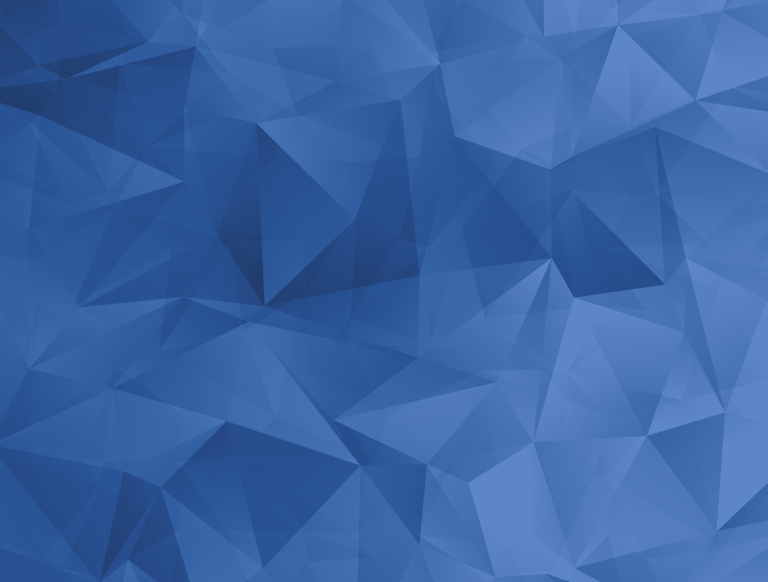
This background is drawn by a Shadertoy shader. Its source:

```glsl
const float COARSE_CELLS = 6.4;    // facet cells per canvas height
const float FINE_CELLS = 8.7;
const float COARSE_ANGLE = 0.48;
const float FINE_ANGLE = -0.31;
const float FINE_OPACITY = 0.2;
const float JITTER = 0.96;
const float FACET_CONTRAST = 2.3;  // tone steps between facets
const float FACET_SLOPE = 1.5;     // tone change inside a facet
const float BASE_TONE = 2.5;

// Blues from deep to pale, one tone step apart
const vec3 BLUES[6] = vec3[6](
    vec3(0.13, 0.25, 0.45), vec3(0.15, 0.29, 0.53), vec3(0.16, 0.33, 0.59),
    vec3(0.21, 0.39, 0.65), vec3(0.27, 0.44, 0.70), vec3(0.35, 0.51, 0.77));

vec2 hash2(vec2 p) {
    vec3 q = fract(p.xyx * vec3(0.1031, 0.1030, 0.0973));
    q += dot(q, q.yzx + 33.33);
    return fract((q.xx + q.yz) * q.zy);
}

float cross2(vec2 a, vec2 b) { return a.x * b.y - a.y * b.x; }

mat2 rotation(float angle) {
    float c = cos(angle), s = sin(angle);
    return mat2(c, s, -s, c);
}

float glow(vec2 uv, vec2 center, vec2 radius) {
    vec2 q = (uv - center) / radius;
    return exp(-dot(q, q));
}

// Broad light and shade across the canvas
float lightField(vec2 uv) {
    float tone = BASE_TONE + 2.2 * smoothstep(0.1, 1.0, uv.x);
    tone -= 2.3 * glow(uv, vec2(0.02, 0.92), vec2(0.15, 0.22));
    tone -= 2.3 * glow(uv, vec2(0.46, 0.60), vec2(0.28, 0.16));
    tone -= 2.3 * glow(uv, vec2(0.76, 0.58), vec2(0.13, 0.14));
    tone -= 1.6 * glow(uv, vec2(0.88, 0.76), vec2(0.08, 0.08));
    tone -= 1.2 * glow(uv, vec2(0.10, 0.08), vec2(0.20, 0.22));
    tone -= 1.1 * glow(uv, vec2(0.47, 0.17), vec2(0.13, 0.15));
    tone -= 1.1 * glow(uv, vec2(0.83, 0.24), vec2(0.09, 0.14));
    tone += 1.2 * glow(uv, vec2(0.68, 0.14), vec2(0.13, 0.25));
    tone += 1.5 * glow(uv, vec2(0.34, 0.02), vec2(0.09, 0.10));
    tone += 0.9 * glow(uv, vec2(0.24, 0.38), vec2(0.18, 0.12));
    return tone;
}

// Signed distance to the left side of an edge
float edgeDistance(vec2 p, vec2 a, vec2 b) {
    return cross2(b - a, p - a) / length(b - a);
}

// Returns weighted tone and coverage of one shaded triangle
vec2 triangle(vec2 p, vec2 a, vec2 b, vec2 c, vec2 id, mat2 toCanvas, float pixel) {
    float inside = min(edgeDistance(p, a, b),
                   min(edgeDistance(p, b, c), edgeDistance(p, c, a)));
    float cover = clamp(inside / pixel + 0.5, 0.0, 1.0);
    if (cover <= 0.0) return vec2(0.0);

    vec2 middle = (a + b + c) / 3.0;
    vec2 uv = toCanvas * middle;
    uv.x *= iResolution.y / iResolution.x;
    vec2 slope = (hash2(id + 71.3) - 0.5) * 2.0 * FACET_SLOPE;
    float tone = lightField(uv) + (hash2(id).x - 0.5) * FACET_CONTRAST;
    tone += dot(p - middle, slope);
    return vec2(tone, 1.0) * cover;
}

vec2 vertex(vec2 cell, float seed) {
    return cell + 0.5 + (hash2(cell + seed) - 0.5) * JITTER;
}

// Irregular triangle mesh: jittered quads, each split along a valid diagonal
float facets(vec2 canvas, float cells, float angle, float seed) {
    vec2 p = rotation(angle) * canvas * cells;
    mat2 toCanvas = rotation(-angle) / cells;
    float pixel = cells / iResolution.y;
    vec2 home = floor(p);
    vec2 sum = vec2(0.0);
    for (int y = -2; y <= 1; y++)
    for (int x = -2; x <= 1; x++) {
        vec2 cell = home + vec2(x, y);
        vec2 a = vertex(cell, seed);
        vec2 b = vertex(cell + vec2(1, 0), seed);
        vec2 c = vertex(cell + vec2(1, 1), seed);
        vec2 d = vertex(cell + vec2(0, 1), seed);
        vec2 id = cell + seed + 13.7;
        bool acFits = min(cross2(b - a, c - a), cross2(c - a, d - a)) > 0.0;
        bool bdFits = min(cross2(b - a, d - a), cross2(c - b, d - b)) > 0.0;
        if (acFits && (!bdFits || hash2(id + 5.1).y > 0.5)) {
            sum += triangle(p, a, b, c, id, toCanvas, pixel);
            sum += triangle(p, a, c, d, id + 0.37, toCanvas, pixel);
        } else {
            sum += triangle(p, a, b, d, id, toCanvas, pixel);
            sum += triangle(p, b, c, d, id + 0.37, toCanvas, pixel);
        }
    }
    return sum.x / max(sum.y, 0.001);
}

vec3 blueRamp(float tone) {
    float t = clamp(tone, -0.3, 5.2);
    int step0 = int(clamp(floor(t), 0.0, 4.0));
    return mix(BLUES[step0], BLUES[step0 + 1], t - float(step0));
}

void mainImage(out vec4 fragColor, in vec2 fragCoord) {
    vec2 canvas = fragCoord / iResolution.y;
    float coarse = facets(canvas, COARSE_CELLS, COARSE_ANGLE, 40.0);
    float fine = facets(canvas, FINE_CELLS, FINE_ANGLE, 90.0);
    fragColor = vec4(blueRamp(mix(coarse, fine, FINE_OPACITY)), 1.0);
}
```
